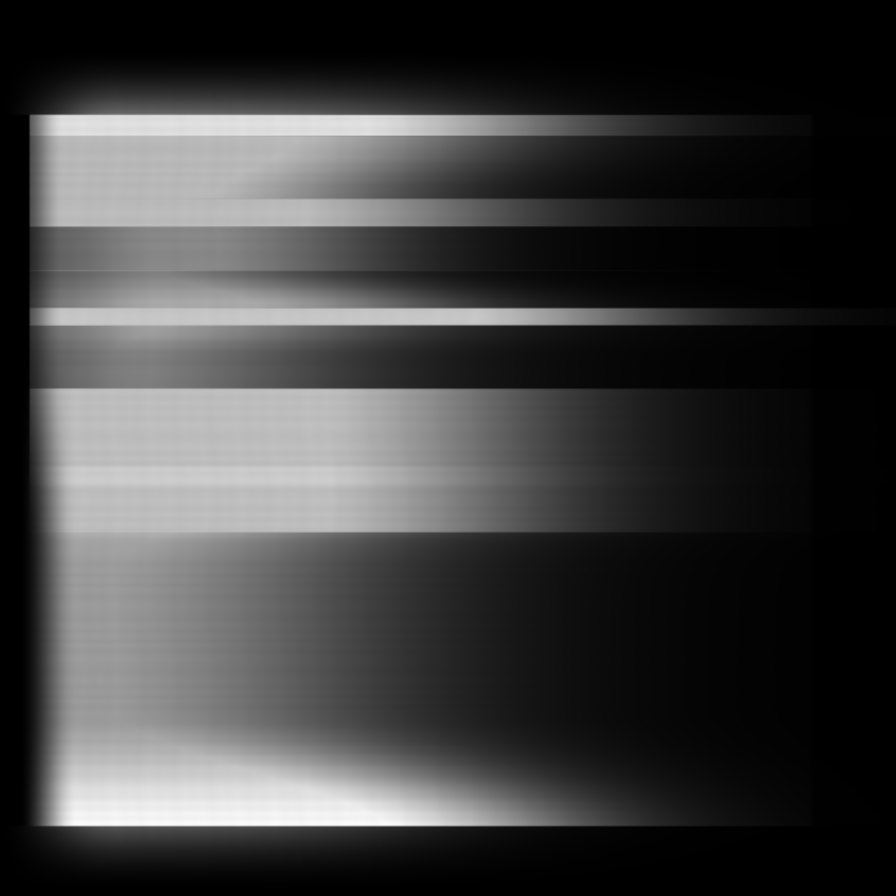
Write a Shadertoy shader that draws this background.

```glsl
// Soft monochrome light bars stacked in a dark field, each fading to the right.
// Every bar is a horizontal span with a capped logistic falloff; blurred glows
// spill past the frame and layered sines add faint streaks.

#define FRAME_TOP 0.128
#define FRAME_BOTTOM 0.922
#define FRAME_LEFT 0.033
#define FRAME_RIGHT 0.906
#define EDGE_SOFTNESS 0.0016
#define GLOW_REACH 0.075
#define TOP_GLOW 0.42
#define BOTTOM_GLOW 0.34
#define STREAK_AMOUNT 0.018

// Falls from 1 to 0 around the position mid.
float falloff(float x, float mid, float width) {
    return 1.0 / (1.0 + exp((x - mid) / width));
}

// Flat light of a given level that fades to the right.
float beam(float x, float level, float mid, float width) {
    return level * min(1.0, 1.2 * falloff(x, mid, width));
}

// Antialiased mask between two positions.
float span(float v, float start, float end) {
    float e = max(EDGE_SOFTNESS, 0.75 / iResolution.y);
    return smoothstep(start - e, start + e, v) * (1.0 - smoothstep(end - e, end + e, v));
}

// Position within a range, eased from 0 to 1.
float ease(float v, float start, float end) {
    return smoothstep(start, end, v);
}

// Faint horizontal and vertical variation.
float streaks(vec2 p) {
    float rows = sin(p.y * 410.0 + sin(p.y * 97.0) * 2.0);
    float columns = sin(p.x * 230.0 + sin(p.y * 31.0)) * sin(p.x * 87.0);
    return 1.0 + STREAK_AMOUNT * (0.6 * rows + 0.4 * columns);
}

// Light spilling above and below the frame.
float outerGlow(vec2 p) {
    float above = max(0.0, 1.0 - (FRAME_TOP - p.y) / GLOW_REACH);
    float below = max(0.0, 1.0 - (p.y - FRAME_BOTTOM) / GLOW_REACH);
    float upper = TOP_GLOW * above * above * falloff(p.x, 0.50, 0.085);
    float lower = BOTTOM_GLOW * below * below * falloff(p.x, 0.43, 0.085);
    return (p.y < 0.5 ? upper : lower) * ease(p.x, 0.0, 0.13);
}

// Lower field: dim in the middle, lit again along its floor.
float lowerField(vec2 p) {
    float lift = ease(p.y, 0.79, 0.935);
    float ceiling = exp(-max(p.y - 0.594, 0.0) / 0.018);
    float level = 0.60 + 0.38 * lift + 0.08 * ceiling;
    float mid = 0.33 + 0.25 * lift + 0.06 * ceiling;
    return beam(p.x, level, mid, mix(0.125, 0.085, lift));
}

// Stack of bars, from top to bottom.
float bars(vec2 p) {
    float x = p.x;
    float y = p.y;
    float shade = mix(0.72, 1.0, ease(x, 0.05, 0.18));
    float light = lowerField(p);

    // Upper group
    float slant = ease(y, 0.150, 0.222);
    light = mix(light, beam(x, 0.87, 0.57, 0.095), span(y, FRAME_TOP, 0.152));
    light = mix(light, beam(x, 0.72, mix(0.49, 0.39, slant), 0.095), span(y, 0.152, 0.222));
    light = mix(light, beam(x, 0.73, 0.50, 0.10), span(y, 0.222, 0.253));

    // Dark bars around the thin bright line
    float rise = ease(y, 0.300, 0.343);
    float sink = ease(y, 0.363, 0.400);
    float dusk = beam(x, 0.53, 0.38, 0.085);
    float dawn = beam(x, mix(0.50, 0.66, rise), mix(0.33, 0.44, rise), 0.095);
    float shadow = beam(x, mix(0.64, 0.54, sink), mix(0.36, 0.31, sink), 0.12);
    light = mix(light, dusk * shade, span(y, 0.253, 0.302));
    light = mix(light, dawn * shade, span(y, 0.302, 0.344));
    light = mix(light, shadow * shade, span(y, 0.363, 0.434));

    // Wide bar with a paler seam
    float seam = ease(y, 0.517, 0.525) * (1.0 - ease(y, 0.538, 0.548));
    float wide = beam(x, 0.74, 0.53, 0.10) * (1.0 + 0.07 * seam);
    light = mix(light, wide, span(y, 0.434, 0.594));

    // Right limit, crossed only by the thin line
    light *= 1.0 - 0.8 * ease(x, FRAME_RIGHT - 0.004, FRAME_RIGHT + 0.004);
    return mix(light, beam(x, 0.77, 0.67, 0.085), span(y, 0.344, 0.363));
}

void mainImage(out vec4 fragColor, in vec2 fragCoord) {
    vec2 p = fragCoord / iResolution.xy;
    p.y = 1.0 - p.y;

    // Blurred left side, crisper on the upper bars
    float blurred = ease(p.x, 0.022, 0.085);
    float crisp = span(p.x, FRAME_LEFT, 2.0) * mix(0.35, 1.0, ease(p.x, 0.025, 0.070));
    float leftEdge = mix(crisp, blurred, ease(p.y, 0.35, 0.60));

    float inside = span(p.y, FRAME_TOP, FRAME_BOTTOM);
    float light = mix(outerGlow(p), bars(p) * leftEdge, inside) * streaks(p);
    fragColor = vec4(vec3(clamp(light, 0.0, 1.0)), 1.0);
}
```
